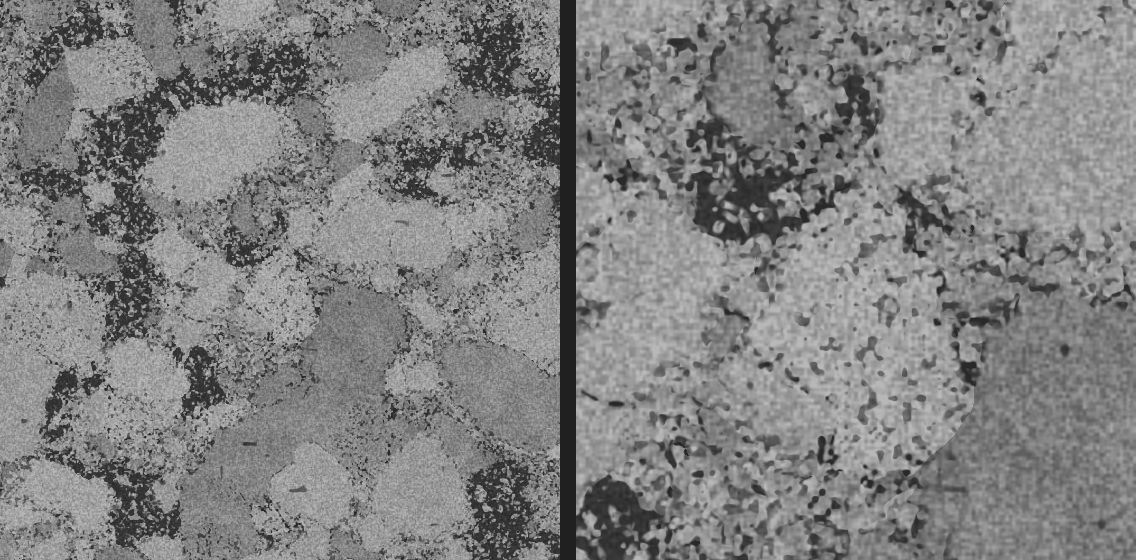
Left: the whole. Right: its middle third, enlarged.
Write a Shadertoy shader that draws this texture.

```glsl
const float PORE = 0.205;
const float LIGHT = 0.618;
const float GREY = 0.505;

float hash(vec2 p) {
    vec3 q = fract(p.xyx * 0.1031);
    q += dot(q, q.yzx + 33.33);
    return fract((q.x + q.y) * q.z);
}

vec2 hash2(vec2 p) {
    return vec2(hash(p), hash(p + 57.3));
}

float noise(vec2 p) {
    vec2 i = floor(p), f = fract(p);
    f = f * f * (3.0 - 2.0 * f);
    float low = mix(hash(i), hash(i + vec2(1, 0)), f.x);
    float high = mix(hash(i + vec2(0, 1)), hash(i + vec2(1, 1)), f.x);
    return mix(low, high, f.y);
}

float fbm(vec2 p) {
    float sum = 0.0, amp = 0.5;
    for (int i = 0; i < 4; i++) {
        sum += amp * noise(p);
        p = mat2(1.6, 1.2, -1.2, 1.6) * p + 11.7;
        amp *= 0.5;
    }
    return sum / 0.9375;
}

// Rounded block with radii r, turned by angle
float blockDistance(vec2 p, vec2 r, float angle) {
    float c = cos(angle), s = sin(angle);
    vec2 q = abs(mat2(c, -s, s, c) * p) / r;
    float k = pow(dot(q * q, q) + 1e-6, 1.0 / 3.0);
    return (k - 1.0) * min(r.x, r.y);
}

// Scattered grains: nearest distance, second distance, random id
vec3 scatter(vec2 p, float cells, float fill) {
    vec2 q = p * cells, base = floor(q);
    vec3 best = vec3(1.0, 1.0, 0.0);
    for (int y = -1; y <= 1; y++)
    for (int x = -1; x <= 1; x++) {
        vec2 cell = base + vec2(x, y);
        vec2 key = cell + cells * 7.0 + 131.0;
        if (hash(key + 19.1) > fill) continue;
        vec2 centre = cell + 0.1 + 0.8 * hash2(key);
        vec2 size = hash2(key + 83.7);
        vec2 radii = mix(vec2(0.42, 0.27), vec2(0.86, 0.50), size);
        float d = blockDistance(q - centre, radii, 6.2832 * hash(key + 41.9));
        if (d < best.x) best = vec3(d, best.x, hash(key + 67.3));
        else best.y = min(best.y, d);
    }
    return vec3(best.xy / cells, best.z);
}

// Loose dust: crumbs split by dark gaps, wider where the bed is open
float matrixTone(vec2 p, float open) {
    float dust = 0.5 * noise(p * 120.0) + 0.5 * noise(p * 260.0);
    float gap = mix(0.30, 0.70, open);
    float crumb = 0.47 + 0.16 * noise(p * 90.0 + 5.0);
    return mix(PORE, crumb, smoothstep(gap - 0.08, gap + 0.08, dust));
}

float grainTone(vec2 p, float id, float dust) {
    float isGrey = step(0.66, id);
    float tone = mix(LIGHT, GREY, isGrey) + 0.05 * (fract(id * 37.0) - 0.5);
    tone += mix(0.05, 0.12, isGrey) * (fbm(p * 24.0) - 0.5);
    // Some grains are pitted in patches
    float pitted = step(0.75, fract(id * 91.0)) * smoothstep(0.40, 0.60, fbm(p * 16.0 + 8.0));
    tone -= pitted * 0.26 * smoothstep(0.40, 0.24, dust);
    return tone - 0.28 * smoothstep(0.93, 0.98, noise(p * 48.0 + 3.0));
}

// Lays one size of grain over the tone below; fine keeps small detail unstretched
float paintGrains(float below, vec2 p, vec2 fine, float cells, float fill, float shrink) {
    vec3 g = scatter(p, cells, fill);
    float ragged = noise(fine * 75.0) + 0.9 * noise(fine * 190.0) - 0.95;
    float d = g.x + shrink / cells + ragged * min(0.010, 0.14 / cells);
    float dust = 0.6 * noise(fine * 200.0) + 0.4 * noise(fine * 340.0);
    float tone = grainTone(fine, g.z, dust);

    // Speckled rim and broken seams between touching grains
    float rim = smoothstep(0.009, 0.0, abs(d + 0.002));
    tone -= 0.28 * rim * smoothstep(0.52, 0.32, dust);
    float seam = smoothstep(0.0040, 0.0, g.y - g.x) * step(g.y, 0.0);
    tone -= 0.28 * seam * smoothstep(0.48, 0.62, noise(fine * 30.0)) * smoothstep(0.65, 0.4, dust);
    return mix(below, tone, smoothstep(0.0011, -0.0011, d));
}

void mainImage(out vec4 fragColor, in vec2 fragCoord) {
    vec2 uv = fragCoord / iResolution.y;
    vec2 warp = vec2(fbm(uv * 9.0), fbm(uv * 9.0 + 40.0)) - 0.5;
    vec2 p = uv + 0.085 * warp;
    vec2 fine = uv + 0.004 * warp;

    // Open pore space, then grains from fine to coarse
    float open = smoothstep(0.47, 0.64, fbm(uv * 9.0 + 21.0));
    float tone = matrixTone(fine, open);
    tone = paintGrains(tone, fine, fine, 105.0, 0.50, 0.18 * open);
    tone = paintGrains(tone, fine, fine, 58.0, 0.42, 0.22 * open);
    tone = paintGrains(tone, uv + 0.02 * warp, fine, 27.0, 0.45, 0.25 * open);
    tone = paintGrains(tone, p, fine, 12.0, 0.58, 0.17 * open);
    tone = paintGrains(tone, p, fine, 5.6, 0.72, 0.02);

    // Woven scan noise, weaker in the pores
    float weave = noise(uv * vec2(300.0, 490.0)) + noise(uv * vec2(500.0, 290.0) + 9.0) - 1.0;
    tone += weave * mix(0.06, 0.15, smoothstep(0.2, 0.5, tone));
    fragColor = vec4(vec3(clamp(tone, 0.16, 0.72)), 1.0);
}
```
